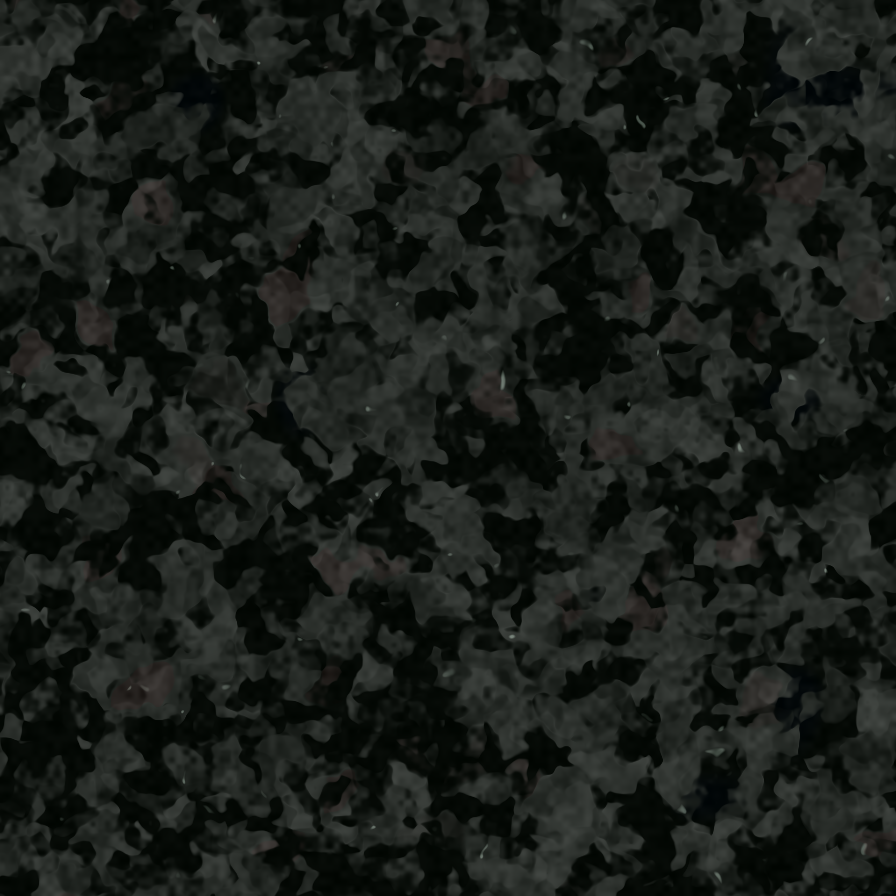
Write a Shadertoy shader that draws this texture.

```glsl
// Polished black granite: soft, ragged grey-green grains over near-black mineral.
// Two sizes of blended Voronoi grains on a warped plane decide where grey shows;
// fine noise mottles it, and a few grains turn brown or carry pale glints.

#define COARSE_GRAINS 23.0
#define FINE_GRAINS 50.0
#define MOTTLE_SCALE 125.0
#define WARP_AMOUNT 0.022
#define DARK_EDGE 0.37
#define GREY_EDGE 0.56
#define DARK_TONE 0.026
#define GREY_TONE 0.168
#define GREEN_CAST vec3(-0.009, 0.008, -0.008)
#define BROWN_CAST vec3(0.021, -0.011, -0.006)
#define BLUE_CAST vec3(-0.008, -0.006, 0.016)

vec3 hash3(vec2 p) {
    vec3 q = fract(p.xyx * vec3(0.1031, 0.1030, 0.0973));
    q += dot(q, q.yxz + 33.33);
    return fract((q.xxy + q.yzz) * q.zyx);
}

// Smooth value noise with three independent channels
vec3 noise3(vec2 p) {
    vec2 cell = floor(p);
    vec2 f = fract(p);
    f = f * f * (3.0 - 2.0 * f);
    vec3 low = mix(hash3(cell), hash3(cell + vec2(1, 0)), f.x);
    vec3 high = mix(hash3(cell + vec2(0, 1)), hash3(cell + vec2(1, 1)), f.x);
    return mix(low, high, f.y);
}

// Voronoi grains with soft borders: returns blended random values
vec3 grains(vec2 p, float sharpness) {
    vec2 cell = floor(p);
    vec3 total = vec3(0.0);
    float weightSum = 0.0;
    for (int y = -1; y <= 1; y++) {
        for (int x = -1; x <= 1; x++) {
            vec2 id = cell + vec2(x, y);
            vec2 center = id + hash3(id + 71.0).xy;
            float weight = exp(-sharpness * distance(p, center));
            total += weight * hash3(id + 19.0);
            weightSum += weight;
        }
    }
    return total / weightSum;
}

// Rare pale glints, each a small soft dot
float glints(vec2 p) {
    vec2 id = floor(p);
    vec3 seed = hash3(id + 207.0);
    vec2 center = 0.3 + 0.4 * seed.xy;
    float dotShape = 1.0 - smoothstep(0.06, 0.28, distance(fract(p), center));
    return dotShape * smoothstep(0.982, 1.0, seed.z);
}

void mainImage(out vec4 fragColor, in vec2 fragCoord) {
    vec2 uv = fragCoord / iResolution.y;

    // Ragged grain outlines
    vec2 warp = noise3(uv * 32.0 + 5.0).xy - 0.5;
    warp += 0.45 * (noise3(uv * 85.0 + 40.0).xy - 0.5);
    vec2 p = uv + WARP_AMOUNT * warp;

    vec3 coarse = grains(p * COARSE_GRAINS + 11.0, 20.0);
    vec3 fine = grains(p * FINE_GRAINS + 83.0, 14.0);
    vec3 mottle = noise3(uv * MOTTLE_SCALE + 150.0);
    vec3 drift = noise3(uv * 9.0 + 30.0);

    // Where grey mineral covers the dark ground
    float cover = 0.38 * coarse.x + 0.34 * fine.x + 0.14 * mottle.x + 0.14 * drift.x;
    float greyMask = smoothstep(DARK_EDGE, GREY_EDGE, cover);

    // Brightness inside the grains
    float grey = GREY_TONE + 0.07 * (coarse.y - 0.5) + 0.09 * (fine.y - 0.5);
    grey += 0.075 * (mottle.y - 0.5);
    float dark = DARK_TONE + 0.03 * (mottle.z - 0.5);
    float tone = mix(dark, grey, greyMask);

    // Mineral tints
    float brown = smoothstep(0.87, 0.95, coarse.z) * greyMask;
    float blue = smoothstep(0.8, 0.95, drift.z) * (1.0 - greyMask);
    vec3 color = tone + GREEN_CAST + BROWN_CAST * brown + BLUE_CAST * blue;

    color += vec3(0.27, 0.30, 0.28) * glints(p * 70.0);
    fragColor = vec4(clamp(color, 0.0, 1.0), 1.0);
}
```
